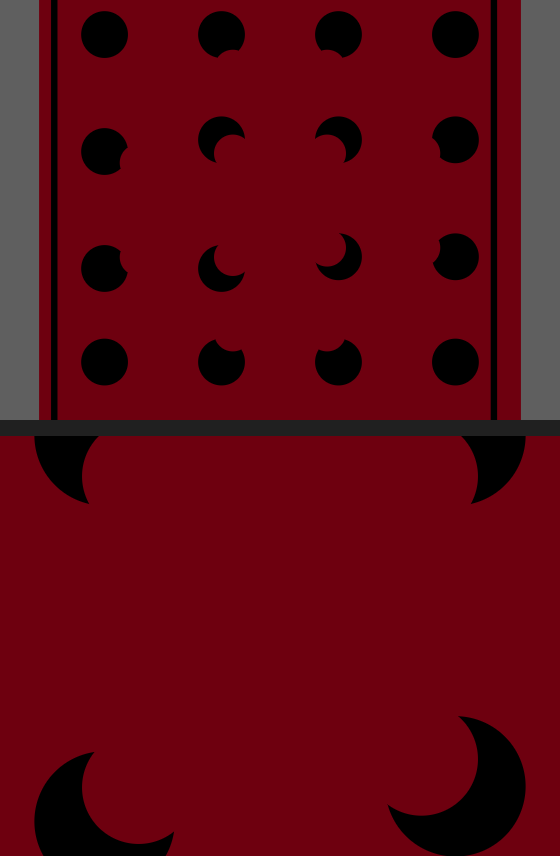
Top, the full canvas; bottom, a detail of the centre.
This pattern is drawn by a WebGL 2 fragment shader. Its source:

```glsl
#version 300 es
precision highp float;
// A dark red panel with a 4 by 4 set of deep round holes, two black lines and grey sides.

uniform vec2 u_resolution;
out vec4 outColor;

const vec3 RED = vec3(0.43, 0.0, 0.06);
const vec3 GREY = vec3(0.373);
const vec3 BLACK = vec3(0.0);

const float UNITS_PER_HEIGHT = 35.91; // layout units down the canvas
const float PANEL_HALF_WIDTH = 20.6;
const float LINE_HALF_WIDTH = 0.275;
const float HOLE_RADIUS = 2.0;
const float HOLE_SPACING = 10.0;
const float FLOOR_SCALE = 0.806;      // perspective shrink at the far end of a hole

// Coverage of a signed distance, smoothed over one pixel.
float coverage(float dist, float pixel) {
    return clamp(0.5 - dist / pixel, 0.0, 1.0);
}

float circle(vec2 p, vec2 center, float radius) {
    return length(p - center) - radius;
}

float verticalBand(float x, float center, float halfWidth) {
    return abs(x - center) - halfWidth;
}

// Centre of a hole; columns run left to right, rows from the top down.
vec2 holeCenter(int column, int row) {
    vec2 center = (vec2(float(column), float(-row)) + vec2(-1.5, 1.5)) * HOLE_SPACING;
    // The inner rows step up by one unit, the lowest row by two.
    float lift = row == 3 ? 2.0 : (row > 0 && column >= row ? 1.0 : 0.0);
    return center + vec2(0.0, lift);
}

// The dark wall of a hole: its mouth minus its smaller far end.
float holeWall(vec2 p, vec2 center) {
    float mouth = circle(p, center, HOLE_RADIUS);
    float farEnd = circle(p, center * FLOOR_SCALE, HOLE_RADIUS * FLOOR_SCALE);
    return max(mouth, -farEnd);
}

void main() {
    float pixel = UNITS_PER_HEIGHT / u_resolution.y;
    vec2 p = (gl_FragCoord.xy - 0.5 * u_resolution) * pixel;

    // Panel between the grey sides
    vec3 color = mix(GREY, RED, coverage(verticalBand(p.x, 0.0, PANEL_HALF_WIDTH), pixel));

    // Two black lines
    float ink = min(verticalBand(p.x, -19.3, LINE_HALF_WIDTH),
                    verticalBand(p.x, 18.29, LINE_HALF_WIDTH));

    // Holes
    for (int row = 0; row < 4; row++) {
        for (int column = 0; column < 4; column++) {
            ink = min(ink, holeWall(p, holeCenter(column, row)));
        }
    }

    color = mix(color, BLACK, coverage(ink, pixel));
    outColor = vec4(color, 1.0);
}
```
